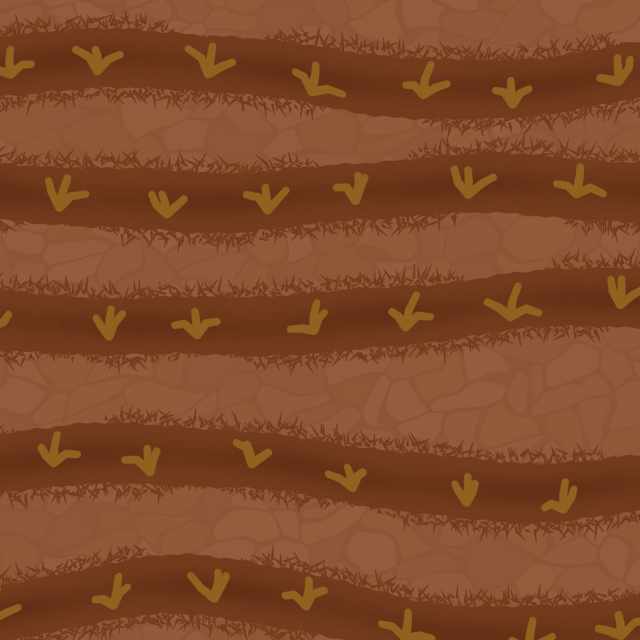
Reproduce this texture procedurally as a Shadertoy shader.

```glsl
// Ploughed field: five wavy dark furrows with ragged edges and sprouts on pebbled soil.

const float TAU = 6.2831853;
const int ROWS = 5;
const float SPROUT_GAP = 0.162;
const float BLADE_GAP = 0.009;

const vec3 SOIL = vec3(0.548, 0.333, 0.212);
const vec3 PEBBLE = vec3(0.582, 0.365, 0.247);
const vec3 FURROW = vec3(0.455, 0.232, 0.113);
const vec3 FURROW_CORE = vec3(0.382, 0.187, 0.085);
const vec3 SPROUT = vec3(0.560, 0.385, 0.125);

// Per furrow: height, tilt, wave amplitude, crest position
const vec4 FURROWS[ROWS] = vec4[ROWS](
    vec4(0.885, -0.010, 0.022, 0.20), vec4(0.698, 0.000, 0.013, 0.78),
    vec4(0.506, 0.036, 0.013, 0.90), vec4(0.263, -0.032, 0.021, 0.27),
    vec4(0.044, -0.016, 0.036, 0.30));

vec2 hash2(vec2 p) {
    vec3 q = fract(vec3(p.xyx) * vec3(0.1031, 0.1030, 0.0973));
    q += dot(q, q.yzx + 33.33);
    return fract((q.xx + q.yz) * q.zy);
}

float fill(float dist, float px) {
    return 1.0 - smoothstep(-px, px, dist);
}

// Rounded segment whose radius goes from ra at a to rb at b
float taperedSegment(vec2 p, vec2 a, vec2 b, float ra, float rb) {
    vec2 ab = b - a;
    float t = clamp(dot(p - a, ab) / dot(ab, ab), 0.0, 1.0);
    return length(p - a - ab * t) - mix(ra, rb, t);
}

float furrowHeight(float x, vec4 f) {
    return f.x + f.y * (x - 0.5) + f.z * cos(TAU * (x - f.w))
         + 0.002 * sin(x * 23.0 + f.x * 40.0);
}

// Cellular noise: x = gap between the two nearest points, y = cell value
vec2 cellular(vec2 p) {
    vec2 base = floor(p);
    float near = 9.0, second = 9.0, id = 0.0;
    for (int j = -1; j <= 1; j++)
    for (int i = -1; i <= 1; i++) {
        vec2 cell = base + vec2(i, j);
        float d = length(cell + 0.1 + 0.8 * hash2(cell + 50.0) - p);
        if (d < near) { second = near; near = d; id = hash2(cell + 91.0).x; }
        else second = min(second, d);
    }
    return vec2(second - near, id);
}

// Strength of the ragged fringe along an edge, 0 where the edge is smooth
float fringeAmount(float x, float seed) {
    return smoothstep(-1.1, -0.4, sin(x * 8.0 + seed * 2.3) + 0.5 * sin(x * 19.0 + seed * 4.1));
}

// Straw blades growing out of an edge; p.y is the distance beyond the edge
float fringe(vec2 p, float seed) {
    float d = p.y + 0.003 + 0.002 * sin(p.x * 61.0 + seed) * sin(p.x * 143.0);
    float cell = floor(p.x / BLADE_GAP);
    for (int i = -3; i <= 3; i++)
    for (int k = 0; k < 3; k++) {
        vec2 key = vec2(cell + float(i) + 40.0, seed * 17.0 + float(k) * 5.0 + 9.0);
        vec2 place = hash2(key), shape = hash2(key + 133.0);
        vec2 root = vec2((cell + float(i) + place.x) * BLADE_GAP, mix(-0.008, 0.011, place.y));
        float amount = fringeAmount(root.x, seed);
        root.y -= 0.014 * (1.0 - amount);
        float lean = (shape.x - 0.5) * 2.7;
        vec2 tip = root + vec2(sin(lean), cos(lean)) * mix(0.006, 0.022, shape.y) * amount + 0.0001;
        d = min(d, taperedSegment(p, root, tip, 0.0021, 0.0006));
    }
    return d;
}

// Three bent arms rising from one foot
float sprout(vec2 p, vec2 key) {
    vec2 foot = vec2(0.0, -0.018);
    float d = 1.0;
    for (int k = 0; k < 3; k++) {
        vec2 r = hash2(key + float(k) * 7.3), s = hash2(key + float(k) * 3.7 + 61.0);
        float side = float(k) - 1.0;
        float lean = side * mix(0.45, 1.15, r.x) + (r.y - 0.5) * 0.5;
        float bend = lean + side * mix(-0.5, 0.9, s.x) + (s.y - 0.5) * 0.6;
        float size = mix(0.018, 0.027, r.y);
        vec2 joint = foot + size * vec2(sin(lean), cos(lean));
        vec2 tip = joint + size * mix(0.5, 1.0, s.y) * vec2(sin(bend), cos(bend));
        d = min(d, taperedSegment(p, foot, joint, 0.0072, 0.0064));
        d = min(d, taperedSegment(p, joint, tip, 0.0064, 0.0058));
    }
    return d;
}

// Row of sprouts; p.y is measured from the furrow centre
float sproutRow(vec2 p, float row) {
    float shift = mod(row, 2.0) * 0.5, d = 1.0;
    float cell = round(p.x / SPROUT_GAP - shift);
    for (int i = -1; i <= 1; i++) {
        float n = cell + float(i);
        vec2 key = vec2(n + 12.0, row * 13.0 + 4.0);
        vec2 jitter = (hash2(key) - 0.5) * vec2(0.036, 0.022);
        d = min(d, sprout(p - vec2((n + shift) * SPROUT_GAP, 0.0) - jitter, key + 200.0));
    }
    return d;
}

void mainImage(out vec4 fragColor, in vec2 fragCoord) {
    vec2 uv = fragCoord / iResolution.xy;
    float px = 0.8 / iResolution.y;

    // Nearest furrow
    float offset = 9.0, row = 0.0;
    for (int i = 0; i < ROWS; i++) {
        float y = uv.y - furrowHeight(uv.x, FURROWS[i]);
        if (abs(y) < abs(offset)) { offset = y; row = float(i); }
    }

    // Pebbled soil
    vec2 warp = 0.25 * sin(uv.yx * vec2(41.0, 33.0) + 2.0 * sin(uv * 27.0));
    vec2 pebble = cellular(vec2(uv.x - 0.35 * uv.y, uv.y) * vec2(14.0, 20.0) + warp);
    float stone = smoothstep(0.08, 0.13, pebble.x) * mix(0.25, 1.0, pebble.y);
    vec3 color = mix(SOIL, PEBBLE, stone);

    // Furrow with a darker, blotchy core
    float seed = row * 2.0 + step(0.0, offset);
    float halfWidth = 0.049 + 0.003 * sin(uv.x * 11.0 + seed * 1.9);
    float core = exp(-pow(offset / 0.023, 2.0)) * (0.8 + 0.2 * sin(uv.x * 17.0 + row * 2.0));
    vec3 furrow = mix(FURROW, FURROW_CORE, clamp(core + 0.08 * (stone - 0.5), 0.0, 1.0));
    color = mix(color, furrow, fill(fringe(vec2(uv.x, abs(offset) - halfWidth), seed), px));

    // Sprouts
    color = mix(color, SPROUT, fill(sproutRow(vec2(uv.x, offset), row), px));
    fragColor = vec4(color, 1.0);
}
```
